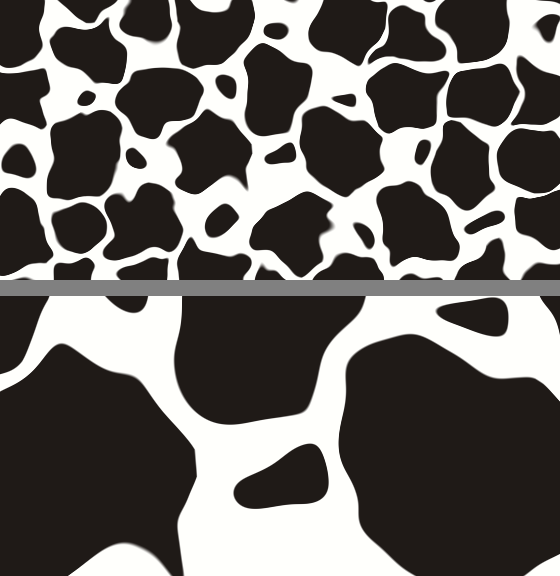
Top, the full canvas; bottom, a detail of the centre.
Reproduce this pattern procedurally as a Shadertoy shader.

```glsl
// Cow hide: dark, wobbly rounded patches and small spots on a white ground.

vec2 hash2(vec2 p) {
    vec3 q = fract(p.xyx * vec3(0.1031, 0.1030, 0.0973));
    q += dot(q, q.yzx + 33.33);
    return fract((q.xx + q.yz) * q.zy);
}

// Dot product of a random unit gradient with the offset from its lattice point
float cornerSlope(vec2 corner, vec2 offset) {
    float angle = 6.2832 * hash2(corner + 57.0).x;
    return dot(vec2(cos(angle), sin(angle)), offset);
}

float gradientNoise(vec2 p) {
    vec2 i = floor(p), f = fract(p);
    vec2 u = f * f * f * (f * (f * 6.0 - 15.0) + 10.0);
    vec2 e = vec2(1.0, 0.0);
    return mix(mix(cornerSlope(i, f), cornerSlope(i + e, f - e), u.x),
               mix(cornerSlope(i + e.yx, f - e.yx), cornerSlope(i + 1.0, f - 1.0), u.x), u.y);
}

// Jittered patch centre in xy; z is 1 for a small spot, which never has a small direct neighbour
vec3 patchSite(vec2 cell) {
    float even = 1.0 - mod(cell.x + cell.y, 2.0);
    float small = even * step(0.5, hash2(cell + 131.0).x);
    vec2 jitter = (hash2(cell + 19.0) - 0.5) * mix(0.58, 0.25, small);
    return vec3(cell + 0.5 + jitter, small);
}

// Squared distance, with small spots handicapped so that they claim less room
float sitePower(vec2 p, vec3 site) {
    vec2 d = p - site.xy;
    return dot(d, d) + 0.3 * site.z;
}

// Signed distance to the patch outline, positive inside
float patchField(vec2 p) {
    vec2 base = floor(p), ownCell = base;
    float ownPower = 1e5;
    for (int y = -2; y <= 2; y++)
    for (int x = -2; x <= 2; x++) {
        vec2 cell = base + vec2(x, y);
        float power = sitePower(p, patchSite(cell));
        if (power < ownPower) {
            ownPower = power;
            ownCell = cell;
        }
    }

    // Smooth minimum of the distances to all borders rounds the corners
    vec3 own = patchSite(ownCell);
    float rounding = 0.05;
    float sum = own.z * exp((length(p - own.xy) - 0.28) / rounding);
    for (int y = -2; y <= 2; y++)
    for (int x = -2; x <= 2; x++) {
        if (x == 0 && y == 0) continue;
        vec3 other = patchSite(ownCell + vec2(x, y));
        float border = (sitePower(p, other) - ownPower) / (2.0 * distance(own.xy, other.xy));
        sum += exp(-border / rounding);
    }
    float inside = -rounding * log(sum);

    // Each patch wobbles on its own, but never enough to bridge the gap
    float wobble = gradientNoise(p * 2.3 + ownCell * 7.37) * mix(0.17, 0.08, own.z);
    return inside - 0.08 + min(wobble, 0.06);
}

void mainImage(out vec4 fragColor, in vec2 fragCoord) {
    float patchesPerHeight = 4.2;
    float pixel = patchesPerHeight / iResolution.y;
    vec2 p = fragCoord * pixel + vec2(11.3, 23.7);

    // Bend the borders into flowing curves
    vec2 warp = vec2(gradientNoise(p * 1.3), gradientNoise(p * 1.3 + 41.7)) * 0.36;
    warp += vec2(gradientNoise(p * 2.7 + 13.1), gradientNoise(p * 2.7 + 71.9)) * 0.1;

    float ink = smoothstep(-pixel, pixel, patchField(p + warp));
    vec3 white = vec3(1.0, 1.0, 0.99);
    vec3 darkBrown = vec3(0.12, 0.10, 0.09);
    fragColor = vec4(mix(white, darkBrown, ink), 1.0);
}
```
